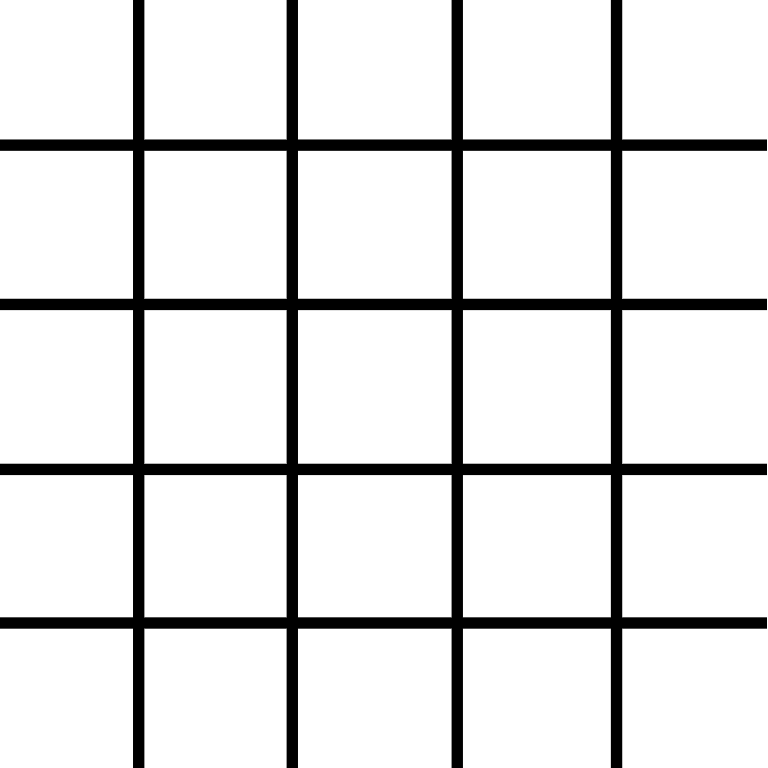
This pattern is drawn by a Shadertoy shader. Its source:

```glsl
// Black grid of four upright and four level bars on white, five cells each way.
// Both axes share one spacing, in which the second bar sits a little early;
// bar coverage is box-filtered over one pixel, and level bars stop just short of the right edge.

// Share of a pixel covered, from the signed depth inside an edge.
vec2 coverage(vec2 depth, vec2 pixel) {
    return clamp(depth / pixel + 0.5, 0.0, 1.0);
}

void mainImage(out vec4 fragColor, in vec2 fragCoord) {
    vec2 uv = fragCoord / iResolution.xy;
    vec2 pixel = 1.0 / iResolution.xy;

    // x holds the upright bars, y the level bars
    vec2 bars = vec2(0.0);
    for (int i = 0; i < 4; i++) {
        float early = i == 1 ? 0.0074 : 0.0;
        vec2 center = vec2(0.1806, 0.1888) + 0.2074 * float(i) - early;
        bars = max(bars, coverage(0.0074 - abs(uv - center), pixel));
    }

    // Thin white margin where the level bars end
    bars.y *= coverage(vec2(0.9987 - uv.x), pixel.xx).x;

    float ink = max(bars.x, bars.y);
    fragColor = vec4(vec3(1.0 - ink), 1.0);
}
```
